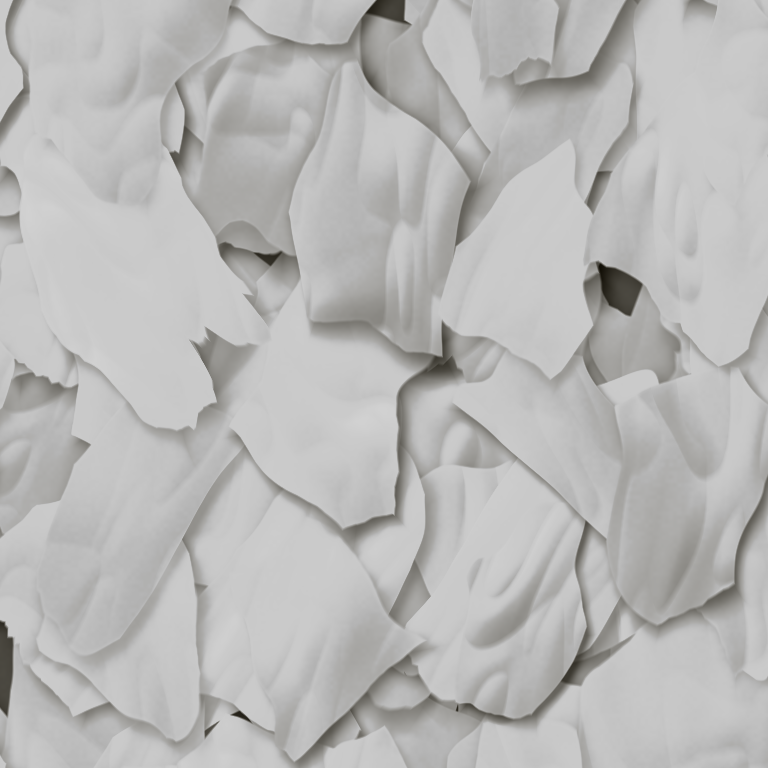
This texture is drawn by a Shadertoy shader. Its source:

```glsl
// Heap of torn, crumpled white paper scraps lit from the upper left.
// Layers of warped ragged polygons are painted back to front, each one
// dropping a soft shadow on the heap and shaded by pleats and creases.

float hash(vec2 p) {
    vec3 q = fract(p.xyx * 0.1031);
    q += dot(q, q.yzx + 33.33);
    return fract((q.x + q.y) * q.z);
}

float noise(vec2 p) {
    vec2 i = floor(p), f = fract(p);
    f = f * f * (3.0 - 2.0 * f);
    return mix(mix(hash(i), hash(i + vec2(1, 0)), f.x),
               mix(hash(i + vec2(0, 1)), hash(i + vec2(1, 1)), f.x), f.y);
}

// Zigzag made of straight pieces, for torn edges and flat pleats
float jag(float t, float seed) {
    float i = floor(t);
    return mix(hash(vec2(i, seed)), hash(vec2(i + 1.0, seed)), fract(t)) - 0.5;
}

// Signed distance to a bent five sided scrap; side 0 is the most ragged
float scrap(vec2 p, float seed, float tear) {
    p += 0.3 * (vec2(noise(p * 2.3 + seed), noise(p * 2.3 - seed)) - 0.5);
    float d = length(p) - 0.92;
    for (int i = 0; i < 5; i++) {
        float k = float(i), r = hash(vec2(k, seed));
        float a = -1.57 + 1.257 * k + (r - 0.5) * 0.9;
        vec2 n = vec2(cos(a), sin(a));
        float t = dot(p, vec2(-n.y, n.x));
        float side = dot(p, n) - mix(0.45, 0.9, hash(vec2(k + 9.0, seed)));
        if (tear > 0.0) {
            float rough = tear * (i == 0 ? 0.24 : 0.05);
            side += rough * (jag(t * 6.0, seed + k) + 0.35 * jag(t * 17.0, seed + k + 7.0));
        }
        d = max(d, side);
    }
    return d;
}

// Height of crumpled paper: smooth faces meeting in sharp creases
float crumple(vec2 p) {
    p += 0.8 * vec2(noise(p * 0.9), noise(p * 0.9 + 19.0));
    return abs(noise(p) - 0.5) + 0.45 * abs(noise(p * 2.1 + 31.0) - 0.5);
}

void mainImage(out vec4 fragColor, in vec2 fragCoord) {
    vec2 uv = fragCoord / iResolution.y;
    vec2 toLight = vec2(-0.008, 0.011);
    float lum = 0.3;

    for (int layer = 0; layer < 8; layer++) {
        float level = float(layer);
        float cell = 0.37 - 0.016 * level;
        vec2 grid = uv / cell + level * vec2(5.83, 3.27);

        for (int k = 0; k < 9; k++) {
            vec2 id = floor(grid) + vec2(k % 3 - 1, k / 3 - 1);
            float seed = 90.0 * hash(id + level * 23.0);
            if (hash(vec2(seed, 1.0)) > 0.88) continue;

            // Scrap frame: near upright, slender, of varied size
            vec2 jitter = vec2(hash(vec2(seed, 2.0)), hash(vec2(seed, 3.0)));
            vec2 rel = (grid - id - 0.3 - 0.4 * jitter) * cell;
            float size = cell * mix(0.45, 1.0, hash(vec2(seed, 4.0)));
            float turn = (hash(vec2(seed, 5.0)) - 0.5) * 1.3;
            mat2 rot = mat2(cos(turn), sin(turn), -sin(turn), cos(turn));
            vec2 squeeze = vec2(mix(1.1, 2.1, hash(vec2(seed, 6.0))), 1.0) / size;
            vec2 local = rot * rel;
            vec2 p = local * squeeze;
            if (length(p) > 1.6) continue;

            // Soft shadow on the heap below, faint where sheets lie flat
            float lift = cell * mix(0.08, 0.19, hash(vec2(seed, 7.0)));
            float gap = scrap(rot * (rel + toLight) * squeeze, seed, 0.0) * size;
            float shadow = 1.0 - smoothstep(-0.018, lift, gap);
            lum *= 1.0 - mix(0.12, 0.5, hash(vec2(seed, 11.0))) * shadow * shadow;

            float ragged = hash(vec2(seed, 12.0));
            float d = scrap(p, seed, mix(0.15, 1.0, ragged * ragged)) * size;
            float cover = 1.0 - smoothstep(-0.0025, 0.0025, d);
            if (cover <= 0.0) continue;

            // Creases and lengthwise pleats, strong on a few sheets only
            vec2 folds = local * vec2(13.0, 5.0) + seed;
            vec2 tilt = rot * vec2(-0.05, 0.06);
            float slope = (crumple(folds) - crumple(folds + tilt)) / 0.078;
            float stiff = hash(vec2(seed, 8.0));
            float bend = local.x + 0.09 * noise(local * vec2(5.0, 8.0) + seed);
            float sheet = 0.694 + 0.006 * level + 0.07 * (hash(vec2(seed, 9.0)) - 0.5);
            sheet += mix(0.02, 0.07, stiff * stiff) * slope;
            sheet += mix(0.02, 0.1, stiff) * jag(bend * 19.0, seed + 40.0);

            // Slow bend of the whole sheet and a pale rim
            sheet += 0.05 * dot(p, vec2(hash(vec2(seed, 10.0)) - 0.8, 0.5));
            sheet += 0.06 * (noise(local * 8.0 + seed) - 0.5);
            sheet += 0.015 * smoothstep(-0.008, 0.0, d);
            lum = mix(lum, sheet, cover);
        }
    }

    // Paper grain, broad light, soft highlights, warm tint in the shade
    lum += 0.01 * (noise(uv * 190.0) - 0.5) + 0.05 * (noise(uv * 3.5 + 4.0) - 0.45);
    lum += 0.03 * smoothstep(0.66, 0.73, lum);
    lum = mix(lum, 0.77, 0.65 * smoothstep(0.74, 0.84, lum));
    float warm = sqrt(clamp((0.7 - lum) / 0.5, 0.0, 1.0));
    fragColor = vec4(lum - warm * vec3(0.0, 0.012, 0.045), 1.0);
}
```
